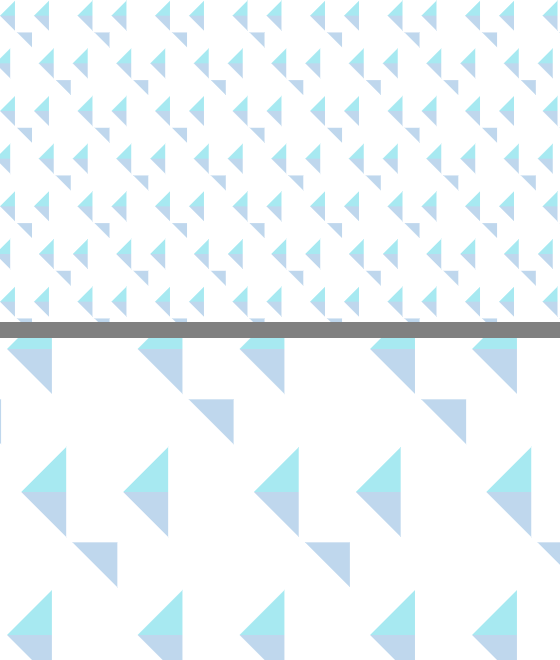
Top, the full canvas; bottom, a detail of the centre.
Give the GLSL for this pattern, as a Shadertoy shader.

```glsl
const vec3 PAPER = vec3(1.0);
const vec3 AQUA = vec3(0.655, 0.914, 0.945);
const vec3 PERIWINKLE = vec3(0.749, 0.843, 0.929);

// Lengths are in column pitches
const float COLUMNS = 7.225;
const float ROW_PITCH = 0.615;
const float LEG = 0.193;
const float PAIR_CENTER_Y = 0.202;
const float SECOND_PAIR_X = 0.4385;
const vec2 FLAG_OFFSET = vec2(0.22, 0.2165);

float coverage(float dist, float pixel) {
    return clamp(0.5 - dist / pixel, 0.0, 1.0);
}

// Left-pointing triangle with its tip at the origin
float arrowDistance(vec2 p, float leg) {
    return max(p.x - leg, (abs(p.y) - p.x) * 0.7071);
}

// Lower half of the arrow, with a flat top edge
float flagDistance(vec2 p, float leg) {
    return max(arrowDistance(p, leg), -p.y);
}

vec3 paintArrow(vec3 base, vec2 p, float leg, float pixel) {
    vec3 tint = mix(AQUA, PERIWINKLE, coverage(-p.y, pixel));
    return mix(base, tint, coverage(arrowDistance(p, leg), pixel));
}

vec3 paintFlag(vec3 base, vec2 p, float leg, float pixel) {
    return mix(base, PERIWINKLE, coverage(flagDistance(p, leg), pixel));
}

// Staggered cell coordinates, measured from the first arrow tip
vec2 brickCell(vec2 p, float rowPitch, float margin) {
    float row = floor(p.y / rowPitch);
    float x = fract(p.x - 0.5 * mod(row, 2.0) + margin) - margin;
    return vec2(x, p.y - row * rowPitch - PAIR_CENTER_Y);
}

void mainImage(out vec4 fragColor, in vec2 fragCoord) {
    // Measure downward from the top edge
    float pixel = COLUMNS / iResolution.x;
    vec2 p = vec2(fragCoord.x, iResolution.y - fragCoord.y) * pixel;
    vec2 cell = brickCell(p, ROW_PITCH, 0.15);

    // Two arrows with a flag hanging between them
    vec3 color = PAPER;
    for (int i = 0; i < 2; i++) {
        vec2 tip = vec2(float(i) * SECOND_PAIR_X, 0.0);
        color = paintArrow(color, cell - tip, LEG, pixel);
    }
    color = paintFlag(color, cell - FLAG_OFFSET, LEG, pixel);

    fragColor = vec4(color, 1.0);
}
```
